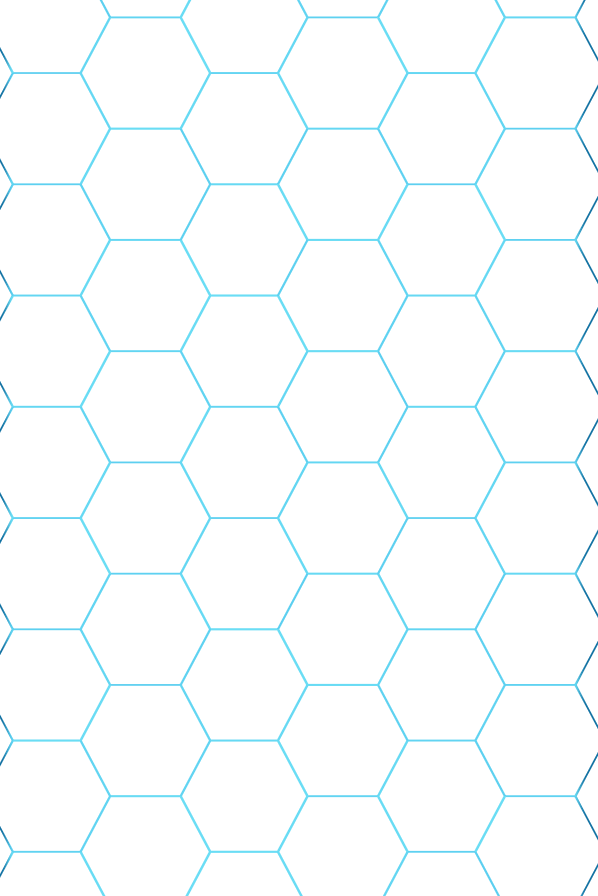
A WebGL 2 fragment shader for this pattern:

```glsl
#version 300 es
precision highp float;
// Thin cyan honeycomb outlines on white, turning deep blue at the side margins.
uniform vec2 u_resolution;
out vec4 fragColor;

float hash(vec2 p) {
  return fract(sin(dot(p, vec2(41.3, 289.1))) * 4375.5);
}

float segmentDistance(vec2 p, vec2 a, vec2 b) {
  vec2 ab = b - a;
  return length(p - a - ab * clamp(dot(p - a, ab) / dot(ab, ab), 0.0, 1.0));
}

// Coverage of a line of the given width, smoothed over one pixel
float stroke(float dist, float width, float pixel) {
  return clamp((width * 0.5 - dist) / pixel + 0.5, 0.0, 1.0) * min(1.0, width / pixel);
}

void main() {
  // Canvas is 512 by 768 units, with y measured down from the top
  vec2 p = gl_FragCoord.xy / u_resolution * vec2(512.0, 768.0);
  p.y = 768.0 - p.y;
  float pixel = 768.0 / u_resolution.y;

  // Fold each repeat onto one quadrant: flat, slant, flat
  vec2 period = vec2(169.0, 95.36);
  vec2 grid = (p - vec2(40.0, 62.6)) / period;
  vec2 cell = floor(grid + 0.5);
  vec2 local = (grid - cell) * period;
  vec2 q = abs(local);
  vec2 lowJoint = vec2(29.0, 0.0);
  vec2 highJoint = vec2(54.3, 47.68);
  float lowFlat = segmentDistance(q, vec2(0.0), lowJoint);
  float slant = segmentDistance(q, lowJoint, highJoint);
  float highFlat = segmentDistance(q, highJoint, vec2(84.5, 47.68));

  // Every edge gets its own slight weight and tint
  float lowSeed = hash(cell);
  float highSeed = hash(floor(grid) + 17.0);
  float slantSeed = hash(cell * 2.0 + step(0.0, local) + 53.0);
  float flatSeed = lowFlat < highFlat ? lowSeed : highSeed;
  float margin = 1.0 - smoothstep(1.0, 11.0, p.x) + smoothstep(491.0, 502.0, p.x);
  float flatLine = stroke(min(lowFlat, highFlat), 1.5 + 0.35 * flatSeed, pixel);
  float slantLine = stroke(slant, mix(1.85 + 0.3 * slantSeed, 1.5, margin), pixel);

  // Small swelling where three edges meet
  float joint = min(length(q - lowJoint), length(q - highJoint));
  float ink = max(max(flatLine, slantLine), stroke(joint, 2.5, pixel));

  float seed = flatLine > slantLine ? flatSeed : slantSeed;
  vec3 cyan = mix(vec3(0.36, 0.81, 0.94), vec3(0.42, 0.87, 0.96), seed);
  vec3 deepBlue = vec3(0.08, 0.45, 0.64);
  fragColor = vec4(mix(vec3(1.0), mix(cyan, deepBlue, margin), ink), 1.0);
}
```
